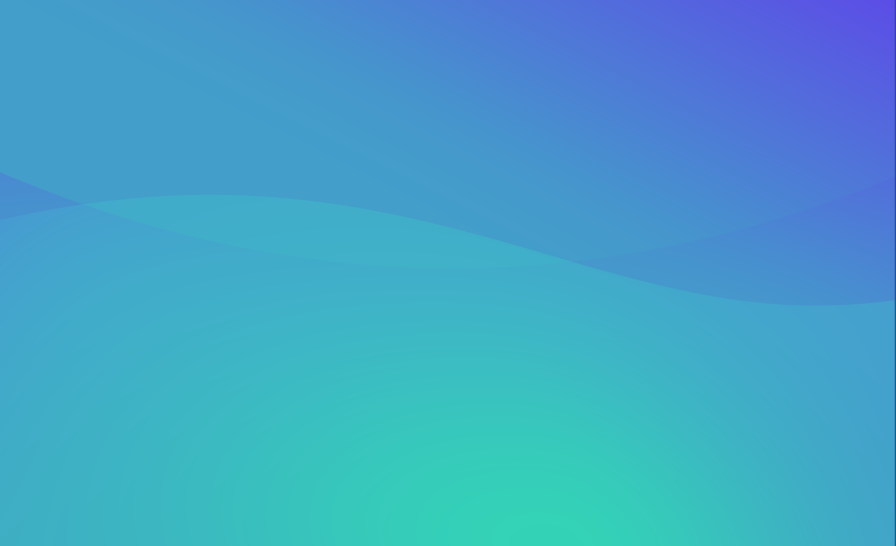
This background is drawn by a Shadertoy shader. Its source:

```glsl
// Soft violet-to-green backdrop with two translucent waves crossing it.
// A single "warmth" value per point, from 0 (violet) to 1 (green), is built
// from a diagonal ramp, a glow and the two wave layers, then coloured.

const vec3 VIOLET = vec3(0.36, 0.30, 0.905);
const vec3 GREEN  = vec3(0.20, 0.83, 0.715);
const vec3 VEIL_COLOR = vec3(0.29, 0.69, 0.88);
const vec3 EDGE_COLOR = vec3(0.16, 0.28, 0.58);

// Sky ramp, falling away from the upper right corner
const vec2  SKY_SLOPE = vec2(1.20, 1.44);
const float SKY_LIMIT = 0.60;
const float SKY_SOFTNESS = 0.20;

// Skewed cosine wave that holds the green glow
const float SWELL_MID = 0.5417;
const float SWELL_HEIGHT = 0.1015;
const float SWELL_CREST = 0.234;
const float SWELL_HALF_PERIOD = 0.677;
const float SWELL_SKEW = 0.10;
const float SWELL_WARMTH = 0.69;
const float SWELL_COOLING = 0.10;
const float SWELL_LEFT_COOLING = 0.15;
const float SWELL_LEFT_WIDTH = 0.09;
const float SWELL_VEIL = 0.18;

// Glow rising from the lower edge, leaning to the left
const vec2  GLOW_CENTER = vec2(0.638, 0.0);
const float GLOW_LEAN = 0.22;
const float GLOW_LEFT = 0.43;
const float GLOW_RIGHT = 0.275;
const float GLOW_HEIGHT = 0.47;
const float GLOW_STRENGTH = 0.365;

// Shallow bowl that cools whatever lies below its rim
const vec2  BOWL_LOW = vec2(0.505, 0.5085);
const float BOWL_CURVE = 0.69;
const float BOWL_COOLING = 0.042;
const float BOWL_LEFT_COOLING = 0.11;
const float BOWL_LEFT_WIDTH = 0.12;
const float BOWL_FADE = 0.14;

const float EDGE_WIDTH = 0.0015;
const float EDGE_STRENGTH = 0.9;

float softMin(float a, float b, float k) {
    float h = max(k - abs(a - b), 0.0) / k;
    return min(a, b) - 0.25 * h * h * k;
}

float skyWarmth(vec2 uv) {
    return SKY_LIMIT * softMin(dot(1.0 - uv, SKY_SLOPE), 1.0, SKY_SOFTNESS);
}

float swellTop(float x) {
    float phase = 3.14159 * (x - SWELL_CREST) / SWELL_HALF_PERIOD;
    phase -= SWELL_SKEW * sin(phase);
    return SWELL_MID + SWELL_HEIGHT * cos(phase);
}

float swellWarmth(vec2 uv) {
    vec2 d = uv - GLOW_CENTER;
    d.x += GLOW_LEAN * uv.y;
    d /= vec2(d.x < 0.0 ? GLOW_LEFT : GLOW_RIGHT, GLOW_HEIGHT);
    float cooling = SWELL_COOLING * uv.x;
    cooling += SWELL_LEFT_COOLING * uv.y * exp(-uv.x / SWELL_LEFT_WIDTH);
    return SWELL_WARMTH - cooling + GLOW_STRENGTH * exp(-dot(d, d));
}

float bowlTop(float x) {
    float d = x - BOWL_LOW.x;
    return BOWL_LOW.y + BOWL_CURVE * d * d;
}

float bowlCooling(vec2 uv, float depth) {
    float amount = BOWL_COOLING + BOWL_LEFT_COOLING * exp(-uv.x / BOWL_LEFT_WIDTH);
    return amount * exp(-max(depth, 0.0) / BOWL_FADE);
}

void mainImage(out vec4 fragColor, in vec2 fragCoord) {
    vec2 uv = fragCoord / iResolution.xy;
    float soft = 0.8 / iResolution.y;

    // Coverage of the two waves
    float swell = smoothstep(-soft, soft, swellTop(uv.x) - uv.y);
    float depth = bowlTop(uv.x) - uv.y;
    float bowl = smoothstep(-soft, soft, depth);

    // Layered warmth
    float warmth = mix(skyWarmth(uv), swellWarmth(uv), swell);
    warmth -= bowl * bowlCooling(uv, depth);

    // Colour, with a light blue veil over the upper part of the swell
    vec3 color = mix(VIOLET, GREEN, clamp(warmth, 0.0, 1.0));
    color = mix(color, VEIL_COLOR, SWELL_VEIL * swell * smoothstep(0.0, 0.5, uv.y));

    // Thin dark right border
    float halfPixel = 0.5 / iResolution.x;
    float edgeStart = 1.0 - EDGE_WIDTH;
    float border = smoothstep(edgeStart - halfPixel, edgeStart + halfPixel, uv.x);
    color = mix(color, EDGE_COLOR, EDGE_STRENGTH * border);

    fragColor = vec4(color, 1.0);
}
```
